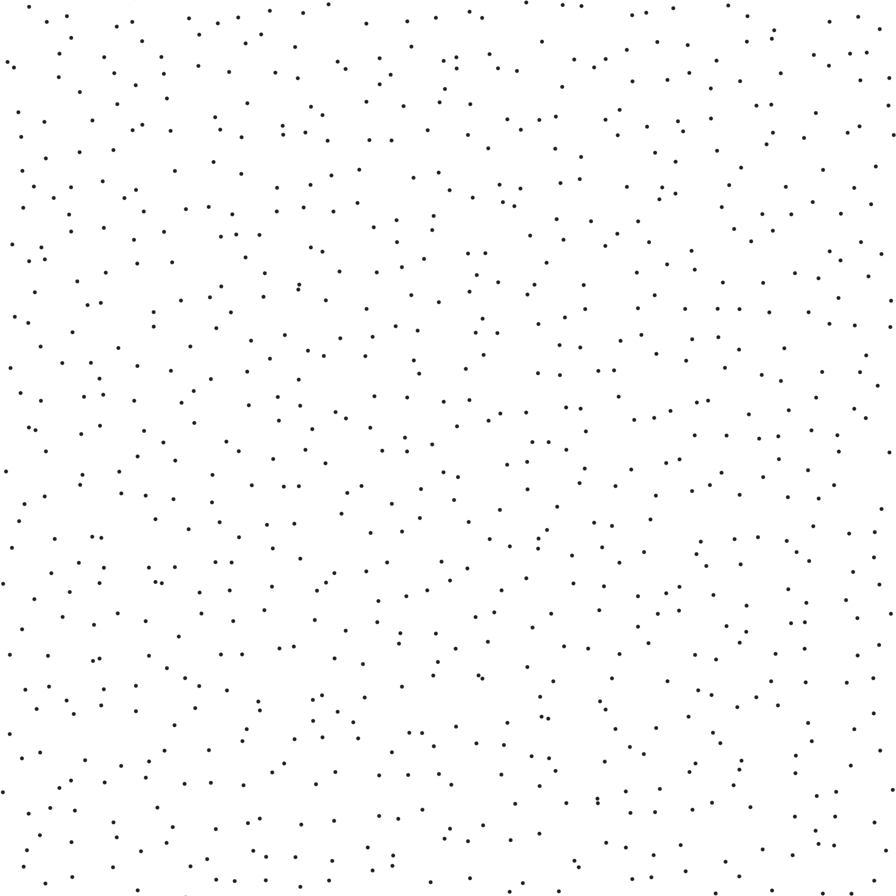
A Shadertoy shader for this texture:

```glsl
vec2 hash2(vec2 p) {
    vec3 q = fract(p.xyx * vec3(0.1031, 0.1030, 0.0973));
    q += dot(q, q.yzx + 33.33);
    return fract((q.xx + q.yz) * q.zy);
}

// Distance to the nearest dot centre, one jittered dot per grid cell
float dotDistance(vec2 uv, float cells) {
    vec2 p = uv * cells;
    vec2 cell = floor(p);
    float nearest = 4.0;
    for (int y = -1; y <= 1; y++) {
        for (int x = -1; x <= 1; x++) {
            vec2 id = cell + vec2(x, y);
            vec2 centre = id + 0.5 + 0.92 * (hash2(id + 17.0) - 0.5);
            nearest = min(nearest, length(p - centre));
        }
    }
    return nearest / cells;
}

void mainImage(out vec4 fragColor, in vec2 fragCoord) {
    vec2 uv = fragCoord / iResolution.y;
    float pixel = 1.0 / iResolution.y;

    // Small dark dots with softened rims on white paper
    float d = dotDistance(uv, 28.0) - 0.0021;
    float ink = 1.0 - smoothstep(-0.85 * pixel, 0.85 * pixel, d);
    vec3 paper = vec3(1.0);
    vec3 dotColour = vec3(0.1);
    fragColor = vec4(mix(paper, dotColour, ink), 1.0);
}
```
